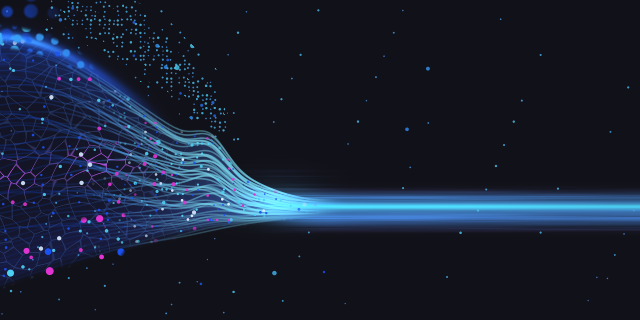
Reproduce this background procedurally as a WebGL 1 fragment shader.

```glsl
precision highp float;
uniform vec2 u_resolution;

#define STRANDS 52
#define BEAM_Y 0.354
#define LINE_WIDTH 0.0012
#define WOBBLE 0.028
#define NET_SCALE 21.0
#define NIGHT vec3(0.068, 0.069, 0.098)
#define DEEP vec3(0.08, 0.12, 0.52)
#define BLUE vec3(0.10, 0.32, 0.95)
#define STEEL vec3(0.27, 0.50, 0.84)
#define CYAN vec3(0.30, 0.82, 0.96)
#define PINK vec3(0.88, 0.20, 0.82)

float hash(vec2 p) { return fract(sin(dot(p, vec2(127.1, 311.7))) * 43758.5453); }
vec2 hash2(vec2 p) { return vec2(hash(p), hash(p + 37.3)); }
float fall(float a, float b, float x) { return 1.0 - smoothstep(a, b, x); }
float bell(float d, float w) { d /= w; return exp(-d * d); }

float noise(vec2 p) {
  vec2 i = floor(p), f = fract(p);
  f = f * f * (3.0 - 2.0 * f);
  return mix(mix(hash(i), hash(i + vec2(1, 0)), f.x),
             mix(hash(i + vec2(0, 1)), hash(i + vec2(1, 1)), f.x), f.y);
}

// Outline of the funnel
float upperEdge(float x) {
  return BEAM_Y + 0.025 + 0.505 * fall(0.0, 1.0, x) + 0.065 * bell(x - 0.66, 0.07);
}
float lowerEdge(float x) {
  return 0.32 - 0.22 * pow(max(1.0 - x, 0.0), 1.6);
}

// Height of one strand, t from the lower edge to the upper one
float strand(float t, float x) {
  float wave = sin(7.0 * x + 41.0 * t) + 0.5 * sin(17.0 * x + 93.0 * t);
  float room = (0.15 + 3.4 * t * (1.0 - t)) * max(1.0 - x, 0.0) * (0.4 + 2.4 * x);
  return mix(lowerEdge(x), upperEdge(x), t) + WOBBLE * room * wave;
}

// Scattered discs: coverage and two random values
vec3 dots(vec2 p, float cells, float radius, float px) {
  vec2 id = floor(p * cells);
  vec2 rnd = hash2(id + cells);
  vec2 center = (id + 0.28 + 0.44 * hash2(id + 7.7)) / cells;
  float r = radius * mix(0.45, 1.0, rnd.y);
  return vec3(fall(r - 0.5 * px, r + 0.7 * px, length(p - center)), rnd);
}

// Borders of irregular cells
float net(vec2 p, float px) {
  vec2 id = floor(p);
  float near = 9.0, next = 9.0;
  for (int j = -1; j <= 1; j++)
    for (int i = -1; i <= 1; i++) {
      vec2 cell = id + vec2(i, j);
      float d = length(cell + hash2(cell) - p);
      next = min(next, max(near, d));
      near = min(near, d);
    }
  return fall(0.0, 0.05 + px, next - near);
}

vec3 palette(float k) {
  vec3 c = mix(BLUE, CYAN, step(0.35, k));
  c = mix(c, PINK, step(0.65, k));
  return mix(c, vec3(0.85, 0.92, 1.0), step(0.88, k));
}

void main() {
  vec2 p = gl_FragCoord.xy / u_resolution * vec2(2.0, 1.0);
  float px = 1.0 / u_resolution.y, x = p.x;
  float top = upperEdge(x), low = lowerEdge(x);
  float inside = smoothstep(low - 0.01, low + 0.03, p.y) * fall(top - 0.03, top + 0.01, p.y) * fall(0.85, 1.05, x);
  vec3 col = NIGHT;

  // Haze within the funnel and along its rims
  col += DEEP * inside * (0.10 + 0.16 * bell(p.y - low - 0.07, 0.08));
  col += STEEL * inside * 0.28 * bell(x - 0.78, 0.25);
  float ribbon = fall(0.25, 0.56, x);
  col += BLUE * ribbon * (0.50 * bell(p.y - top, 0.022) + 0.16 * bell(p.y - top + 0.05, 0.07));
  col += CYAN * fall(0.05, 0.3, x) * 0.45 * bell(p.y - top, 0.012);

  // Cell net, pink in two patches
  float mesh = net(p * NET_SCALE + 0.5 * sin(p.yx * 19.0), px * NET_SCALE);
  float pink = bell(length((p - vec2(0.31, 0.49)) * vec2(1.0, 2.2)), 0.13)
             + bell(length((p - vec2(0.04, 0.45)) * vec2(1.0, 1.8)), 0.09);
  col += mesh * inside * fall(0.4, 0.75, x) * (STEEL * 0.20 + PINK * 0.6 * pink);

  // Strands gathering toward the beam
  float light = 0.0;
  for (int i = 0; i < STRANDS; i++) {
    float t = (float(i) + 0.5) / float(STRANDS);
    float y = strand(t, x);
    float slope = (strand(t, x + 0.004) - y) / 0.004;
    float d = abs(p.y - y) / sqrt(1.0 + slope * slope);
    float weight = mix(0.3, 1.0, smoothstep(0.05, 0.45, t)) * (0.5 + hash(vec2(t, 3.0)));
    light += weight * fall(0.0, LINE_WIDTH + px, d);
  }
  light *= mix(0.32, 0.85, smoothstep(0.1, 0.65, x)) * fall(0.82, 1.08, x);
  vec3 thread = mix(BLUE * 0.75, vec3(0.46, 0.82, 0.90), smoothstep(0.1, 0.65, x + 0.3 * (p.y - 0.5)));
  col = mix(col, thread, 1.0 - exp(-light));

  // Beam with long streaks
  float y = p.y - BEAM_Y;
  float streak = 0.6 * noise(vec2(x * 1.5, p.y * 120.0)) + 0.4 * noise(vec2(x * 4.0, p.y * 290.0));
  float start = smoothstep(0.76, 1.06, x + 0.12 * (streak - 0.5));
  float body = fall(0.035, 0.070, abs(y + 0.010));
  float bands = 0.45 + 0.35 * bell(y + 0.034, 0.016) + 0.25 * bell(y - 0.030, 0.009) + 0.35 * bell(y, 0.02);
  float fade = mix(1.0, 0.82, smoothstep(1.3, 2.0, x));
  col = mix(col, STEEL, min(body * start * fade * bands * (0.65 + 0.75 * streak), 1.0));
  col += vec3(0.20, 0.18, 0.38) * start * 0.35 * bell(abs(y + 0.010) - 0.060, 0.012) * streak;
  col = mix(col, CYAN, start * fade * (0.95 * bell(y, 0.009) + 0.2 * bell(y, 0.025)));
  col += STEEL * 0.30 * streak * streak * bell(x - 0.88, 0.12) * bell(y - 0.055, 0.05);
  col += CYAN * 0.28 * bell(length((p - vec2(0.87, 0.36)) * vec2(1.0, 2.6)), 0.13);

  // Fine spray arching above the funnel
  float arc = bell(p.y - 1.02 + 0.8 * x * x, 0.085) * smoothstep(0.08, 0.25, x) * fall(0.66, 0.76, x);
  vec3 s = dots(p, 72.0, 0.0036, px);
  col = mix(col, mix(STEEL, CYAN, s.z), s.x * step(s.y, 0.75 * arc) * 0.8);
  s = dots(p + 0.013, 27.0, 0.0075, px);
  col = mix(col, mix(BLUE, CYAN, s.z), s.x * step(s.y, 0.3 * arc) * 0.8);

  // Nodes on the strands
  s = dots(p, 34.0, 0.0065, px);
  col = mix(col, palette(s.z), s.x * inside * step(s.y, 0.24) * 0.9);
  s = dots(p + 0.31, 62.0, 0.004, px);
  col = mix(col, palette(s.z), s.x * inside * step(s.y, 0.22) * smoothstep(0.2, 0.6, x));

  // Large soft discs at the left rims
  float lowerRim = bell(p.y - low - 0.055, 0.07) * fall(0.36, 0.42, x);
  s = dots(p, 17.0, 0.012, px);
  col = mix(col, palette(fract(s.z * 7.0) * 0.87), s.x * smoothstep(0.15, 0.4, lowerRim) * step(s.y, 0.5));
  float upperRim = bell(p.y - top, 0.03) * fall(0.18, 0.34, x);
  s = dots(p + 0.017, 24.0, 0.015, 2.0 * px);
  col = mix(col, mix(BLUE, CYAN, s.z), s.x * smoothstep(0.1, 0.5, upperRim) * 0.9);
  float corner = bell(length(p - vec2(0.04, 0.95)), 0.11);
  s = dots(p + 0.41, 15.0, 0.022, 3.0 * px);
  col = mix(col, BLUE, s.x * corner * 0.6);

  gl_FragColor = vec4(min(col, 1.0), 1.0);
}
```
